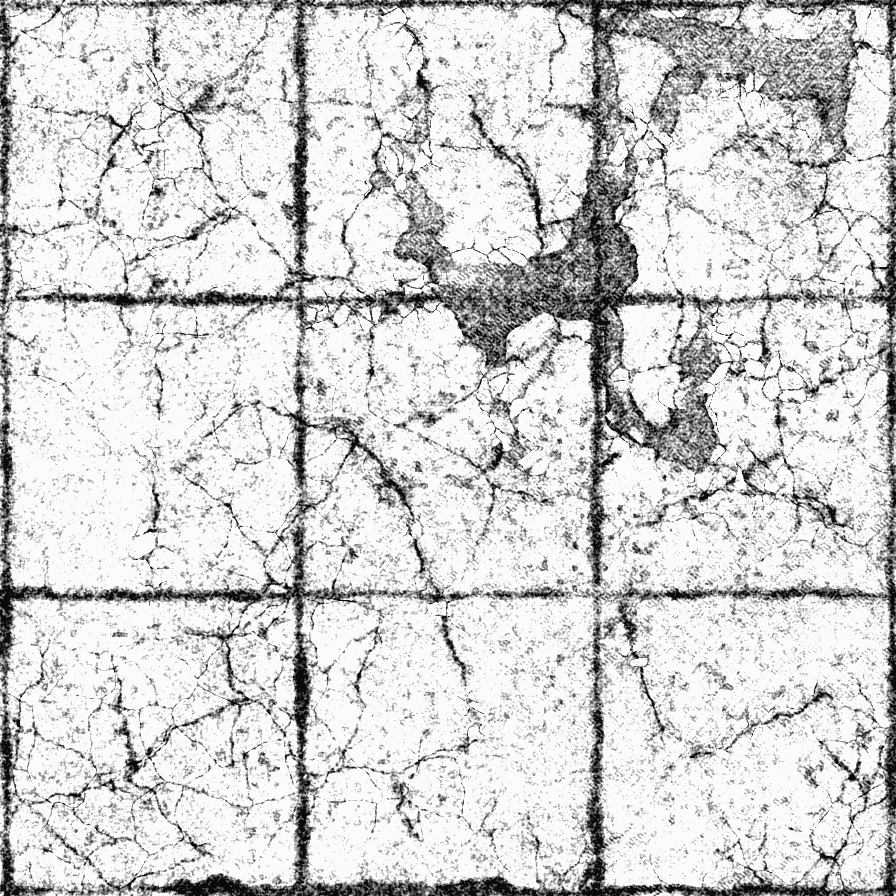
Give the GLSL for this texture, as a Shadertoy shader.

```glsl
// Three by three worn floor slabs in stark black and white, broken at upper right.
// Joints, rifts, cracks and rubble each raise an ink density; a fine grain
// noise is then added to that density and cut off to give the gritty print.

float hash(vec2 p) {
    return fract(sin(dot(p, vec2(127.1, 311.7))) * 43758.5);
}

float noise(vec2 p) {
    vec2 i = floor(p), f = fract(p);
    f = f * f * (3.0 - 2.0 * f);
    return mix(mix(hash(i), hash(i + vec2(1, 0)), f.x),
               mix(hash(i + vec2(0, 1)), hash(i + vec2(1, 1)), f.x), f.y);
}

float fbm(vec2 p) {
    float sum = 0.0, amp = 0.533;
    for (int i = 0; i < 4; i++) {
        sum += amp * noise(p);
        p = mat2(1.6, 1.2, -1.2, 1.6) * p + 17.3;
        amp *= 0.5;
    }
    return sum;
}

// x: gap between nearest and second cell distance, y: random value of the cell
vec2 cells(vec2 p) {
    vec2 base = floor(p);
    float near = 9.0, second = 9.0, id = 0.0;
    for (int y = -1; y <= 1; y++)
    for (int x = -1; x <= 1; x++) {
        vec2 c = base + vec2(x, y);
        float d = length(c + vec2(hash(c), hash(c + 41.7)) - p);
        if (d < near) { second = near; near = d; id = hash(c + 9.1); }
        else second = min(second, d);
    }
    return vec2(second - near, id);
}

float segment(vec2 p, vec4 s) {
    vec2 a = p - s.xy, b = s.zw - s.xy;
    return length(a - b * clamp(dot(a, b) / dot(b, b), 0.0, 1.0));
}

// Smooth minimum, rounds the slab corners where rifts meet
float blend(float a, float b) {
    float h = max(0.035 - abs(a - b), 0.0);
    return min(a, b) - h * h / 0.14;
}

// Signed distance to the wide rifts that open down to the soil
float rifts(vec2 p) {
    vec4 wide[11] = vec4[11](
        vec4(0.46, 0.73, 0.56, 0.68), vec4(0.56, 0.67, 0.67, 0.71),
        vec4(0.675, 0.73, 0.67, 0.96), vec4(0.69, 0.78, 0.76, 0.90),
        vec4(0.72, 0.97, 0.90, 0.92), vec4(0.93, 0.97, 0.94, 0.84),
        vec4(0.68, 0.68, 0.69, 0.53), vec4(0.69, 0.53, 0.76, 0.49),
        vec4(0.77, 0.50, 0.79, 0.66), vec4(0.54, 0.65, 0.565, 0.50),
        vec4(0.35, 0.66, 0.50, 0.67));
    float width[11] = float[11](0.020, 0.036, 0.013, 0.012, 0.030, 0.014,
                                0.012, 0.010, 0.016, 0.012, 0.010);
    float d = 1.0, swell = 0.6 + 0.8 * noise(p * 17.0);
    for (int i = 0; i < 11; i++) d = blend(d, segment(p, wide[i]) - width[i] * swell);
    d = blend(d, segment(p, vec4(0.42, 0.81, 0.47, 0.78)) - 0.014 * swell);
    d = blend(d, segment(p, vec4(0.47, 0.76, 0.475, 0.89)) - 0.007 * swell);
    return blend(d, segment(p, vec4(0.80, 0.61, 0.89, 0.575)) - 0.008 * swell);
}

// Distance to the long cracks that run across the slabs
float longCracks(vec2 p) {
    vec4 crack[11] = vec4[11](
        vec4(0.17, 0.99, 0.18, 0.62), vec4(0.18, 0.62, 0.165, 0.34),
        vec4(0.50, 0.34, 0.53, 0.17), vec4(0.69, 0.33, 0.74, 0.17),
        vec4(0.77, 0.15, 0.93, 0.22), vec4(0.35, 0.57, 0.43, 0.47),
        vec4(0.43, 0.47, 0.48, 0.35), vec4(0.60, 0.48, 0.66, 0.37),
        vec4(0.48, 0.89, 0.43, 0.99), vec4(0.53, 0.89, 0.61, 0.74),
        vec4(0.78, 0.49, 0.99, 0.41));
    float d = 1.0;
    for (int i = 0; i < 11; i++) d = min(d, segment(p, crack[i]));
    return d;
}

void mainImage(out vec4 fragColor, in vec2 fragCoord) {
    vec2 uv = fragCoord / iResolution.xy;
    vec2 ragged = vec2(fbm(uv * 20.0), fbm(uv * 20.0 + 50.0)) - 0.5;
    vec2 bent = uv + 0.045 * ragged;
    float rift = rifts(bent), crack = longCracks(bent);
    float damage = smoothstep(0.14, 0.0, rift);
    float patchy = smoothstep(0.40, 0.62, fbm(uv * 6.0 + 20.0));

    // Stained slab faces with small pits, cleaner among the broken pieces
    float density = 0.05 + 0.28 * fbm(uv * 8.0 + 3.0) + 0.24 * (noise(uv * 75.0) - 0.5);
    density += 0.40 * smoothstep(0.68, 0.85, noise(uv * 120.0)) * noise(uv * 13.0);
    density -= 0.06 * damage;
    density += 0.22 * smoothstep(0.12, 0.02, length(bent - vec2(0.89, 0.84)));
    density += 0.30 * smoothstep(0.09, 0.0, length(bent - vec2(0.58, 0.48))) * fbm(uv * 22.0);

    // Hairline cracks that fade in and out, then the long ones
    float coarse = cells(bent * 7.0 + 2.0).x / 14.0;
    float fine = cells(bent * 19.0).x / 38.0;
    density += 0.46 * smoothstep(0.0028, 0.0, coarse) * (0.35 + 0.65 * max(patchy, damage));
    density += 0.16 * smoothstep(0.010, 0.0, coarse) * max(0.6 * patchy, damage);
    density += 0.42 * smoothstep(0.002, 0.0, fine) * max(patchy, 0.5 * damage);
    float broken = 0.3 + 0.9 * smoothstep(0.35, 0.65, fbm(uv * 14.0 + 9.0));
    density += broken * (0.42 * smoothstep(0.004, 0.0, crack) + 0.18 * smoothstep(0.022, 0.0, crack));

    // Soil inside the rifts, blackest under the broken edges
    float soil = 0.26 + 0.66 * fbm(uv * 13.0 + 7.0) + 0.24 * smoothstep(0.008, 0.0, abs(rift));
    density += 0.14 * smoothstep(0.02, 0.0, rift);
    density = mix(density, soil, smoothstep(0.0015, -0.0015, rift));

    // Pale chips scattered along the rifts and cracks
    vec2 chip = cells(bent * 54.0);
    float rubble = smoothstep(0.020, 0.006, min(abs(rift - 0.003), crack))
                 * step(0.5, chip.y) * smoothstep(0.45, 0.55, fbm(uv * 11.0 + 31.0));
    density = mix(density, mix(0.72, 0.14, smoothstep(0.04, 0.20, chip.x)), rubble);

    // Grout joints of the slab grid, gritty and uneven in width
    vec2 grid = (uv + 0.010 * ragged - 0.006) * 3.03;
    vec2 toJoint = abs(grid - round(grid)) / 3.03;
    float joint = min(toJoint.x, toJoint.y + 0.001) + 0.001 - 0.011 * fbm(uv * 13.0 + 11.0)
                - 0.004 * noise(uv * 90.0);
    joint = min(joint, segment(bent, vec4(0.20, 0.0, 0.62, 0.0)) - 0.013);
    float grout = 0.20 + 0.60 * fbm(uv * 16.0 + 5.0) + 0.30 * smoothstep(-0.001, -0.006, joint);
    density = mix(density, max(density, grout), smoothstep(0.0015, -0.0015, joint));
    density += 0.10 * smoothstep(0.014, 0.0, joint);

    // Two grains at different angles turn density into ink
    float grain = 0.6 * noise(mat2(0.8, 0.6, -0.6, 0.8) * uv * 520.0) + 0.4 * noise(uv * 250.0 + 8.0);
    float ink = clamp((density + grain - 0.82) / 0.66, 0.0, 1.0);
    fragColor = vec4(vec3(mix(0.985, 0.04, ink)), 1.0);
}
```
